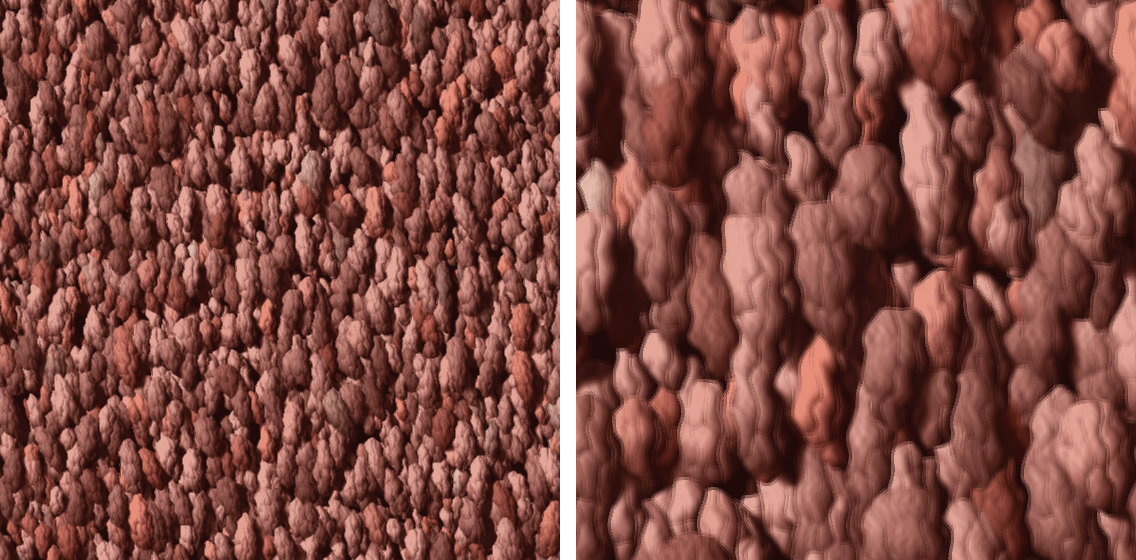
Left: the whole. Right: its middle third, enlarged.
A WebGL 1 fragment shader for this texture:

```glsl
precision highp float;
// A bed of rough red lava pebbles, upright and leaning slightly to the left.
// Three scattered layers of ellipsoids compete by height; the highest is lit
// from the upper left, shadowed by its neighbours and pitted by cellular noise.

uniform vec2 u_resolution;

#define CELL vec2(0.037, 0.075)    // spacing of the largest pebbles
#define LAYER_SHRINK 0.75          // size ratio from layer to layer
#define LEAN 0.19                  // mean tilt in radians
#define LEAN_SPREAD 0.60           // range of tilts
#define RELIEF 0.032               // range of pebble elevations
#define PIT_CELL vec2(0.0085, 0.021)
#define PIT_DEPTH 0.58
#define SHADOW_REACH 0.018
#define SHADOW_DEPTH 0.88
#define EXPOSURE 0.99
#define PATCHES 0.13               // strength of the broad light and dark areas
#define SOFTNESS 0.0010            // half distance between the samples

const vec3 LIGHT = vec3(-0.60, 0.42, 0.68);
const vec3 BLACK = vec3(0.12, 0.035, 0.035);
const vec3 DARK  = vec3(0.18, 0.06, 0.05);
const vec3 RUST  = vec3(0.31, 0.13, 0.10);
const vec3 BROWN = vec3(0.47, 0.26, 0.23);
const vec3 ROSE  = vec3(0.67, 0.42, 0.385);
const vec3 PINK  = vec3(0.89, 0.65, 0.60);

vec2 hash2(vec2 p) {
  vec3 q = fract(p.xyx * vec3(0.1031, 0.1030, 0.0973));
  q += dot(q, q.yzx + 33.33);
  return fract((q.xx + q.yz) * q.zy);
}

// Topmost pebble at p: x = height, yz = sideways normal, w = random id.
vec4 topPebble(vec2 p) {
  vec4 top = vec4(-0.02, 0.0, 0.0, 0.0);
  vec2 cell = CELL;
  for (int layer = 0; layer < 3; layer++) {
    float depth = float(layer);
    vec2 home = floor(p / cell);
    for (int j = -1; j <= 1; j++) {
      for (int i = -1; i <= 1; i++) {
        vec2 id = home + vec2(float(i), float(j));
        vec2 place = hash2(id + 71.0 * depth);
        vec2 size = hash2(id + 71.0 * depth + 19.7);
        vec2 kind = hash2(id + 71.0 * depth + 43.1);
        vec2 d = p - (id + 0.04 + 0.92 * place) * cell;

        float angle = LEAN + LEAN_SPREAD * (kind.x - 0.5);
        vec2 side = vec2(cos(angle), sin(angle));
        vec2 along = vec2(-side.y, side.x);
        vec2 radius = cell * mix(vec2(0.36, 0.40), vec2(0.64, 0.70), size);
        vec2 q = vec2(dot(d, side), dot(d, along)) / radius;
        q.x *= 1.0 + 0.7 * (place.x - 0.5) * q.y;   // egg shape

        float dome = 1.0 - dot(q, q);
        if (dome > 0.0) {
          float h = RELIEF * kind.y - 0.007 * depth + radius.x * sqrt(dome);
          if (h > top.x) {
            vec2 slope = q.x * side + 0.75 * q.y * along;
            top = vec4(h, slope, fract(kind.y * 7.3 + size.x));
          }
        }
      }
    }
    cell *= LAYER_SHRINK;
  }
  return top;
}

// Offset from the nearest pit centre, in cells.
vec2 pitOffset(vec2 p) {
  vec2 home = floor(p);
  vec2 nearest = vec2(1.5);
  for (int j = -1; j <= 1; j++) {
    for (int i = -1; i <= 1; i++) {
      vec2 id = home + vec2(float(i), float(j));
      vec2 d = p - id - hash2(id + 5.3);
      if (dot(d, d) < dot(nearest, nearest)) nearest = d;
    }
  }
  return nearest;
}

vec3 stoneRamp(float t) {
  vec3 c = mix(BLACK, DARK, smoothstep(-0.12, 0.03, t));
  c = mix(c, RUST, smoothstep(0.03, 0.19, t));
  c = mix(c, BROWN, smoothstep(0.25, 0.46, t));
  c = mix(c, ROSE, smoothstep(0.49, 0.70, t));
  return mix(c, PINK, smoothstep(0.70, 0.96, t));
}

vec3 pebbleBed(vec2 p) {
  // Slightly uneven outlines
  vec2 uneven = p + vec2(0.0014, 0.0010) * sin(p.yx * vec2(230.0, 290.0) + 2.0 * sin(p * 130.0));
  vec4 pebble = topPebble(uneven);
  if (pebble.x < -0.019) return BLACK;

  // Rough surface, streaked along the lean
  vec2 streak = vec2(uneven.x + LEAN * uneven.y, uneven.y);
  vec2 pit = pitOffset(streak / PIT_CELL + 37.0 * pebble.w);
  float up = sqrt(max(1.0 - dot(pebble.yz, pebble.yz), 0.0));
  vec3 normal = normalize(vec3(pebble.yz + PIT_DEPTH * pit * vec2(1.0, 0.7), up + 0.05));
  float grit = sin(streak.x * 1150.0 + 3.0 * sin(p.y * 210.0)) * sin(p.y * 480.0 + 40.0 * pebble.w);

  // Light and the shadow of the neighbour towards it
  vec2 toLight = normalize(LIGHT.xy);
  float ray = pebble.x + SHADOW_REACH * LIGHT.z / length(LIGHT.xy);
  float blocker = topPebble(uneven + SHADOW_REACH * toLight).x;
  float shadow = smoothstep(-0.004, 0.006, blocker - ray);
  float lit = max(dot(normal, LIGHT), 0.0) * (1.0 - SHADOW_DEPTH * shadow);
  vec2 wave = sin(p.yx * vec2(17.0, 23.0) + 2.0 * sin(p * vec2(13.0, 9.0) + 1.0));
  float albedo = EXPOSURE * mix(0.72, 1.20, fract(pebble.w * 13.7)) + PATCHES * wave.x * wave.y;
  float tone = 0.01 + lit * albedo + 0.09 * grit * (0.2 + lit) - 0.10 * dot(pit, pit);

  // Mostly rose stones, some redder, a few pale
  vec3 color = stoneRamp(tone);
  color *= mix(vec3(1.0), vec3(1.02, 0.86, 0.80), smoothstep(0.72, 0.95, pebble.w));
  return mix(color, color * vec3(1.0, 1.12, 1.12), step(pebble.w, 0.03));
}

void main() {
  vec2 p = gl_FragCoord.xy / min(u_resolution.x, u_resolution.y);
  vec3 sum = vec3(0.0);
  for (int j = 0; j < 2; j++) {
    for (int i = 0; i < 2; i++) {
      sum += pebbleBed(p + SOFTNESS * (2.0 * vec2(float(i), float(j)) - 1.0));
    }
  }
  gl_FragColor = vec4(sum / 4.0, 1.0);
}
```
